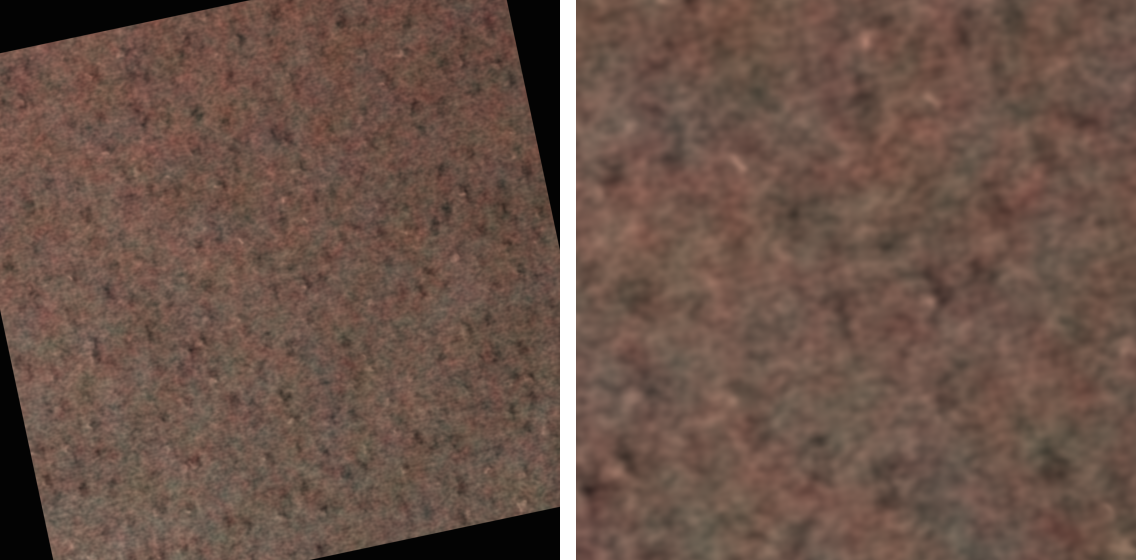
Left: the whole. Right: its middle third, enlarged.
Write a Shadertoy shader that draws this texture.

```glsl
#define TILT 0.2094
#define PORES 18.0
#define PIT_DEPTH 0.36
#define GLINT 0.42
#define GRAIN 0.30
#define MOTTLE 0.075
#define BACKDROP vec3(0.012)

vec2 hash2(vec2 p) {
    vec3 q = fract(p.xyx * vec3(0.1031, 0.1030, 0.0973));
    q += dot(q, q.yzx + 33.33);
    return fract((q.xx + q.yz) * q.zy);
}

// Dot product of a random gradient with the offset from its lattice corner
float corner(vec2 cell, vec2 offset) {
    return dot(hash2(cell) * 2.0 - 1.0, offset);
}

float gradientNoise(vec2 p) {
    vec2 i = floor(p), f = p - i;
    vec2 u = f * f * f * (f * (f * 6.0 - 15.0) + 10.0);
    vec2 e = vec2(1.0, 0.0);
    return mix(mix(corner(i, f), corner(i + e, f - e), u.x),
               mix(corner(i + e.yx, f - e.yx), corner(i + 1.0, f - 1.0), u.x), u.y);
}

float blob(vec2 p, vec2 radius) {
    p /= radius;
    return exp(-dot(p, p));
}

// x: darkness of the pits, y: brightness of the glints at their lower left
vec2 pores(vec2 p) {
    vec2 g = p * PORES;
    g += 0.22 * vec2(gradientNoise(p * 70.0), gradientNoise(p * 70.0 + 41.0));
    vec2 base = floor(g), sum = vec2(0.0);
    for (int y = -1; y <= 1; y++)
    for (int x = -1; x <= 1; x++) {
        vec2 cell = base + vec2(x, y);
        vec2 jitter = hash2(cell + 17.0), strength = hash2(cell + 83.0);
        vec2 d = g - cell - 0.15 - 0.7 * jitter;
        d.x += 0.25 * d.y * (strength.y - 0.5);
        vec2 glintOffset = vec2(-0.20, -0.12) + 0.16 * (strength.yx - 0.5);
        sum.x += (0.25 + 0.75 * strength.x) * blob(d, vec2(0.15, 0.25));
        sum.y += strength.y * strength.y * blob(d - glintOffset, vec2(0.11, 0.10));
    }
    return sum;
}

// Slow colour drift from rosy top to greyer bottom, darker on the right
vec3 skinTone(vec2 uv) {
    vec3 top = mix(vec3(0.475, 0.345, 0.300), vec3(0.390, 0.278, 0.238), uv.x);
    vec3 bottom = mix(vec3(0.445, 0.378, 0.333), vec3(0.390, 0.318, 0.272), uv.x);
    return mix(bottom, top, uv.y);
}

void mainImage(out vec4 fragColor, in vec2 fragCoord) {
    vec2 centred = (fragCoord - 0.5 * iResolution.xy) / iResolution.y;
    float c = cos(TILT), s = sin(TILT);
    vec2 p = mat2(c, -s, s, c) * centred;

    // Relief from three sizes of grain and the pores
    vec2 pore = pores(p + 3.0);
    float relief = 0.55 * gradientNoise(p * 28.0 + 9.0)
                 + gradientNoise(p * vec2(68.0, 84.0) + 57.0)
                 + 0.85 * gradientNoise(p * vec2(135.0, 165.0) + 131.0);
    float tone = 1.03 + GRAIN * relief - PIT_DEPTH * pore.x + GLINT * pore.y
               + 0.12 * gradientNoise(p * 6.0 + 23.0);

    // Red and green mottling, with a fainter blue one
    float rosy = gradientNoise(p * 20.0 + 71.0) + 0.7 * gradientNoise(p * 55.0 + 19.0);
    float cool = gradientNoise(p * 14.0 + 211.0);
    vec3 skin = skinTone(clamp(p + 0.5, 0.0, 1.0)) * max(tone, 0.2);
    skin += MOTTLE * (rosy * vec3(0.6, -0.35, -0.25) + cool * vec3(-0.1, 0.0, 0.35));

    // Tilted square sheet on a dark backdrop
    float edge = max(abs(p.x), abs(p.y)) - 0.5;
    float blur = 0.75 / iResolution.y;
    float sheet = 1.0 - smoothstep(-blur, blur, edge);
    fragColor = vec4(mix(BACKDROP, skin, sheet), 1.0);
}
```
